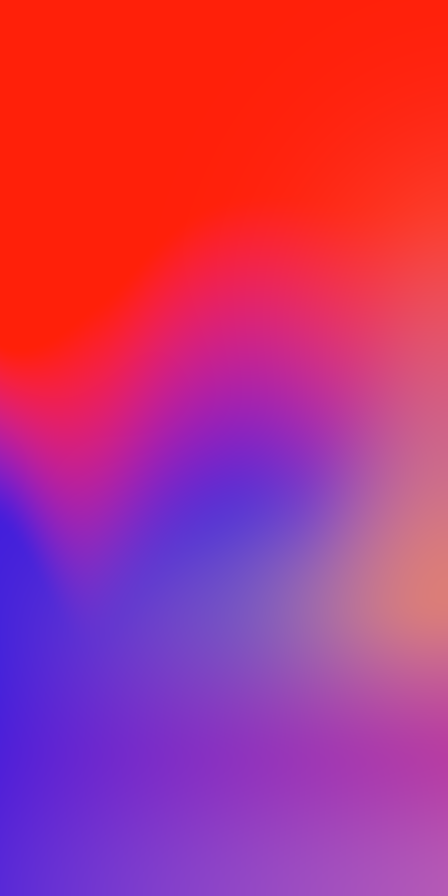
Reproduce this background procedurally as a Shadertoy shader.

```glsl
// Soft mesh gradient: red sky melting through magenta into blue, with a peach glow at the right.

// Colours are squared so that blending happens in approximately linear light.
vec3 linearRGB(float r, float g, float b) {
    vec3 c = vec3(r, g, b);
    return c * c;
}

// Bell curve: 1 at the centre, fading over the given spread.
float bell(float offset, float spread) {
    float d = offset / spread;
    return exp(-0.5 * d * d);
}

// Amount of the lower colour across a wavy border of varying softness.
float lowerAmount(vec2 uv) {
    float border = 0.529 - 0.072 * bell(uv.x - 0.18, 0.104)
                         + 0.059 * bell(uv.x - 0.56, 0.156);
    float softness = mix(0.104, 0.195, smoothstep(0.0, 0.22, uv.x))
                   + 0.052 * smoothstep(0.5, 1.0, uv.x);
    return 1.0 - smoothstep(border - softness, border + softness, uv.y);
}

// Blue at the left, shading to pink and orchid at the lower right.
vec3 lowerColour(vec2 uv) {
    vec3 blue = linearRGB(0.26, 0.11, 0.86);
    vec3 orchid = linearRGB(0.71, 0.35, 0.71);
    vec3 pink = linearRGB(0.71, 0.21, 0.64);
    vec3 warm = mix(orchid, pink, smoothstep(0.0, 0.18, uv.y));
    float amount = uv.x * (1.0 - smoothstep(0.2, 0.47, uv.y))
                 + 0.12 * (1.0 - uv.x) * (1.0 - smoothstep(0.0, 0.3, uv.y));
    return mix(blue, warm, amount);
}

// Glow anchored at the right edge, with a longer upward fade there.
float glowAmount(vec2 uv) {
    float rise = uv.y - (0.296 + 0.04 * uv.x);
    float upSpread = mix(0.078, 0.156, smoothstep(0.65, 1.0, uv.x));
    float spread = rise > 0.0 ? upSpread : 0.074;
    return bell(1.0 - uv.x, 0.39) * bell(rise, spread);
}

void mainImage(out vec4 fragColor, in vec2 fragCoord) {
    vec2 uv = fragCoord / iResolution.xy;

    vec3 red = linearRGB(1.0, 0.125, 0.035);
    vec3 coral = linearRGB(0.93, 0.49, 0.37);
    vec3 peach = linearRGB(0.86, 0.49, 0.47);
    vec3 slate = linearRGB(0.46, 0.45, 0.73);

    // Main sweep from red to the lower colours
    vec3 colour = mix(red, lowerColour(uv), lowerAmount(uv));

    // Coral haze on the upper right
    float haze = 0.29 * bell(uv.x - 1.05, 0.22) * bell(uv.y - 0.62, 0.13);
    colour = mix(colour, coral, haze);

    // Peach glow, cooling to slate at its left tail
    vec3 glow = mix(slate, peach, smoothstep(0.45, 1.0, uv.x));
    colour = mix(colour, glow, glowAmount(uv));

    fragColor = vec4(sqrt(colour), 1.0);
}
```
